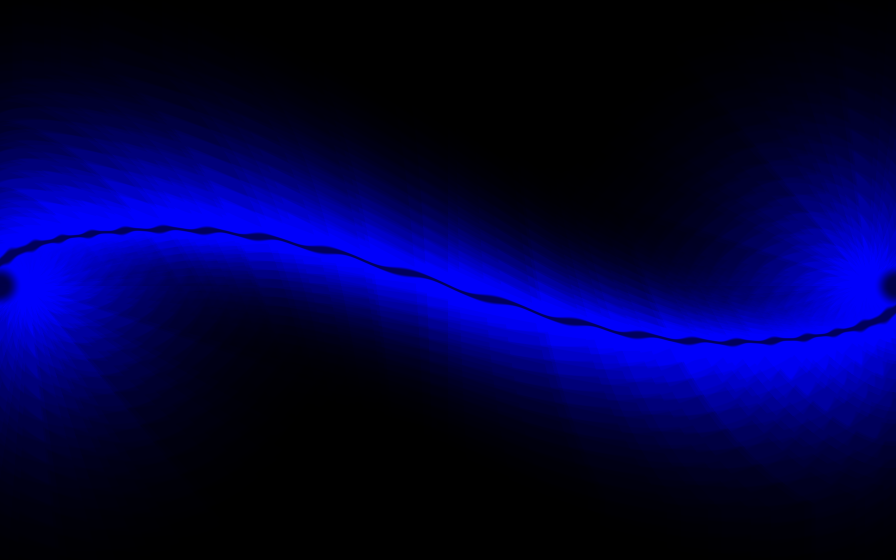
Reproduce this background procedurally as a Shadertoy shader.

```glsl
// A faceted blue glow around a beaded, S-shaped dark thread on black.

const vec3 GLOW_COLOR = vec3(0.0, 0.0, 1.0);
const vec2 CENTER = vec2(0.0, -0.0104);  // point of symmetry, in canvas heights
const float HALF_SPAN = 0.8;             // thread reach left and right
const float CURVE_HEIGHT = 0.101;
const float CURVE_FREQ = 3.1;
const float WING_WIDTH = 0.10;           // glow width at the center
const float WING_TAPER = 0.085;          // narrowing along each wing
const float BLOB_RADIUS = 0.19;
const float FALLOFF = 1.4;
const float GAIN = 1.15;
const float STEPS = 5.0;                 // brightness terraces per glow width
const float SEAM_TILT = 1.3;
const int LAYERS = 3;
const int SAMPLES = 2;                   // antialiasing grid per axis
const float TAU = 6.2831853;

float hash(vec2 cell) {
    return fract(sin(dot(cell, vec2(127.1, 311.7))) * 43758.5);
}

// Bead count along the thread; beads crowd toward both ends
float beadPhase(float x) {
    return 6.3 * x + 9.5 * x * x * x;
}

float threadHeight(float x) {
    float endDrop = 0.02 * pow(min(abs(x) / HALF_SPAN, 1.2), 20.0);
    return -CURVE_HEIGHT * sin(CURVE_FREQ * x) + sign(x) * endDrop;
}

// Terraced falloff averaged over overlapping columns of facets
float facetGlow(float t, float phase) {
    float sum = 0.0;
    for (int i = 0; i < LAYERS; i++) {
        float layer = float(i);
        float q = phase * (1.0 + 0.5 * layer) + 0.37 * layer;
        float jitter = 0.6 * (hash(vec2(floor(q), layer)) - 0.5);
        float level = t * STEPS + 0.8 * (fract(q) - 0.5) + jitter;
        float terrace = floor(level) + smoothstep(0.9, 1.0, fract(level)) + 0.5;
        sum += exp(-pow(max(terrace, 0.0) / STEPS, FALLOFF));
    }
    return sum / float(LAYERS);
}

float brightness(vec2 p) {
    float d = p.y - threadHeight(p.x);
    float side = d < 0.0 ? -1.0 : 1.0;
    float along = p.x * side;

    // Wings tapering in opposite directions above and below the thread
    float width = max(WING_WIDTH - WING_TAPER * along, 0.025);
    float tilt = SEAM_TILT * abs(p.x) * clamp(d, -0.3, 0.3);
    float wing = min(GAIN * facetGlow(abs(d) / width, beadPhase(p.x + tilt)), 1.0);

    // Round glow in the hollow at either end
    vec2 fromBlob = p * side - vec2(0.75, 0.0);
    float angle = atan(fromBlob.y, -fromBlob.x);
    float blob = facetGlow(length(fromBlob) / BLOB_RADIUS, angle * 3.5);
    blob = min(GAIN * blob, 1.0) * step(0.0, along);
    float light = 1.0 - (1.0 - wing) * (1.0 - blob);

    // Dark thread, swelling into beads
    float phase = beadPhase(p.x);
    float wave = -0.004 * sin(TAU * phase) * exp(-4.0 * p.x * p.x);
    float bead = 0.5 - 0.5 * cos(TAU * phase);
    float ends = smoothstep(0.68, HALF_SPAN, abs(p.x));
    float thickness = 0.0025 + 0.005 * bead * bead + 0.006 * ends;
    float thread = 1.0 - smoothstep(0.5 * thickness, 1.3 * thickness, abs(d - wave));
    light *= 1.0 - 0.62 * thread;

    // Dim eyes at the canvas sides
    float eye = length(vec2(abs(p.x) - HALF_SPAN, p.y));
    light *= mix(0.3, 1.0, smoothstep(0.012, 0.04, eye));

    return max(light - 0.015, 0.0);
}

void mainImage(out vec4 fragColor, in vec2 fragCoord) {
    float light = 0.0;
    for (int i = 0; i < SAMPLES * SAMPLES; i++) {
        vec2 grid = vec2(i % SAMPLES, i / SAMPLES);
        vec2 offset = (grid + 0.5) / float(SAMPLES) - 0.5;
        vec2 p = (fragCoord + offset - 0.5 * iResolution.xy) / iResolution.y;
        light += brightness(p - CENTER);
    }
    fragColor = vec4(GLOW_COLOR * light / float(SAMPLES * SAMPLES), 1.0);
}
```
